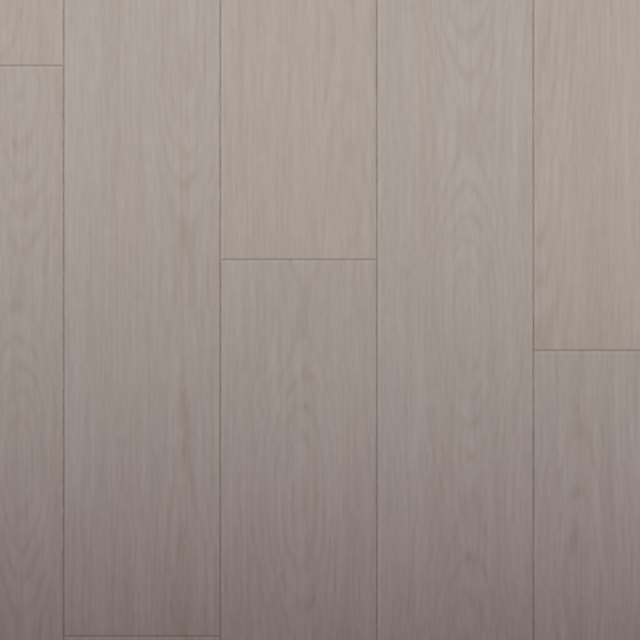
A WebGL 1 fragment shader for this texture:

```glsl
precision highp float;
// Pale oak floor: wide upright planks with staggered end joints, soft thin
// grooves and cathedral grain, under light that fades toward the bottom.
// Grain is contours of a distance to a wandering heart line, warped by noise.

uniform vec2 u_resolution;

float hash(vec2 p) {
  vec3 q = fract(p.xyx * 0.1031);
  q += dot(q, q.yzx + 33.33);
  return fract((q.x + q.y) * q.z);
}

float noise(vec2 p) {
  vec2 i = floor(p), f = fract(p);
  f = f * f * (3.0 - 2.0 * f);
  return mix(mix(hash(i), hash(i + vec2(1.0, 0.0)), f.x),
             mix(hash(i + vec2(0.0, 1.0)), hash(i + 1.0), f.x), f.y);
}

// Height of the end joint in each column; one lies below the canvas
float jointHeight(float column) {
  if (column < 0.5) return 0.898;
  if (column < 1.5) return 0.0065;
  if (column < 2.5) return 0.595;
  if (column < 3.5) return -0.15;
  return 0.453;
}

// Soft line centred on zero distance, never thinner than a pixel
float softLine(float d, float width, float pixel) {
  float w = max(width, 0.7 * pixel);
  return exp(-d * d / (w * w)) * width / w;
}

void main() {
  vec2 uv = gl_FragCoord.xy / u_resolution.y;
  float pixel = 1.0 / u_resolution.y;

  // Plank layout; warm and cool planks alternate
  float plankWidth = 0.2446;
  float across = (uv.x - 0.0995) / plankWidth + 1.0;
  float column = floor(across);
  float x = fract(across) * plankWidth;
  float joint = jointHeight(column);
  float upper = step(joint, uv.y);
  float warm = abs(mod(column, 2.0) - upper);
  float seed = floor(hash(vec2(column + 3.0, upper + 7.0)) * 60.0);
  vec2 p = vec2(x + seed, uv.y + seed * 0.37);

  // Cathedral rings around the heart of the plank
  float heart = fract(0.8 + 0.39 * (column - 1.0) + 0.33 * (1.0 - upper));
  heart = mix(heart, 1.0 - heart, warm) * plankWidth;
  float sway = 0.018 * (noise(vec2(seed + 0.5, p.y * 4.0)) - 0.5);
  float depth = 0.008 + 0.09 * noise(vec2(seed + 9.5, p.y * 3.5));
  float radius = length(vec2(x - heart + sway, depth));
  radius += 0.010 * noise(p * vec2(12.0, 3.5)) + 0.003 * noise(p * vec2(60.0, 22.0));
  float ring = pow(0.5 + 0.5 * cos(radius * 700.0), 2.5);
  float nearHeart = exp(-pow((x - heart) / 0.045, 2.0));
  ring *= (0.3 + 0.7 * nearHeart) * (0.2 + 1.1 * noise(p * vec2(90.0, 9.0)));

  // Long streaks, fine fibres and short pores
  float streak = noise(p * vec2(42.0, 1.2)) - 0.5;
  float fibre = noise(p * vec2(130.0, 5.0)) - 0.5;
  float thread = noise(p * vec2(240.0, 14.0)) - 0.5;
  float pore = noise(p * vec2(280.0, 70.0)) - 0.5;

  // Light falls off toward the floor's lower edge, a little more on the left
  float light = 1.0 - pow(1.0 - uv.y, 2.0);
  vec3 color = mix(vec3(0.497, 0.451, 0.443), vec3(0.678, 0.641, 0.611), light);
  color *= 1.0 - 0.035 * (1.0 - uv.x) * (1.0 - uv.y);

  // Wood tint and grain
  color += mix(vec3(0.0, 0.0, 0.002), vec3(0.004, 0.002, -0.006), warm);
  color -= vec3(0.020, 0.024, 0.030) * ring;
  color += vec3(0.008, 0.010, 0.016) * streak + vec3(0.013, 0.015, 0.019) * fibre;
  color += 0.020 * thread + 0.018 * pore;

  // Grooves, worn unevenly along their length, with a faint lit bevel
  float side = x < 0.5 * plankWidth ? x : x - plankWidth;
  float end = uv.y - joint;
  float wear = 0.6 + 0.5 * noise(vec2(column * 7.0, uv.y * 170.0));
  float groove = max(softLine(side, 0.0016, pixel) * wear,
                     0.75 * softLine(end, 0.0015, pixel));
  float bevel = max(0.6 * softLine(side - 0.0042, 0.0016, pixel),
                    softLine(end + 0.0040, 0.0015, pixel));
  color *= 1.0 - vec3(0.19, 0.20, 0.21) * groove;
  color += 0.016 * bevel;

  gl_FragColor = vec4(color, 1.0);
}
```
